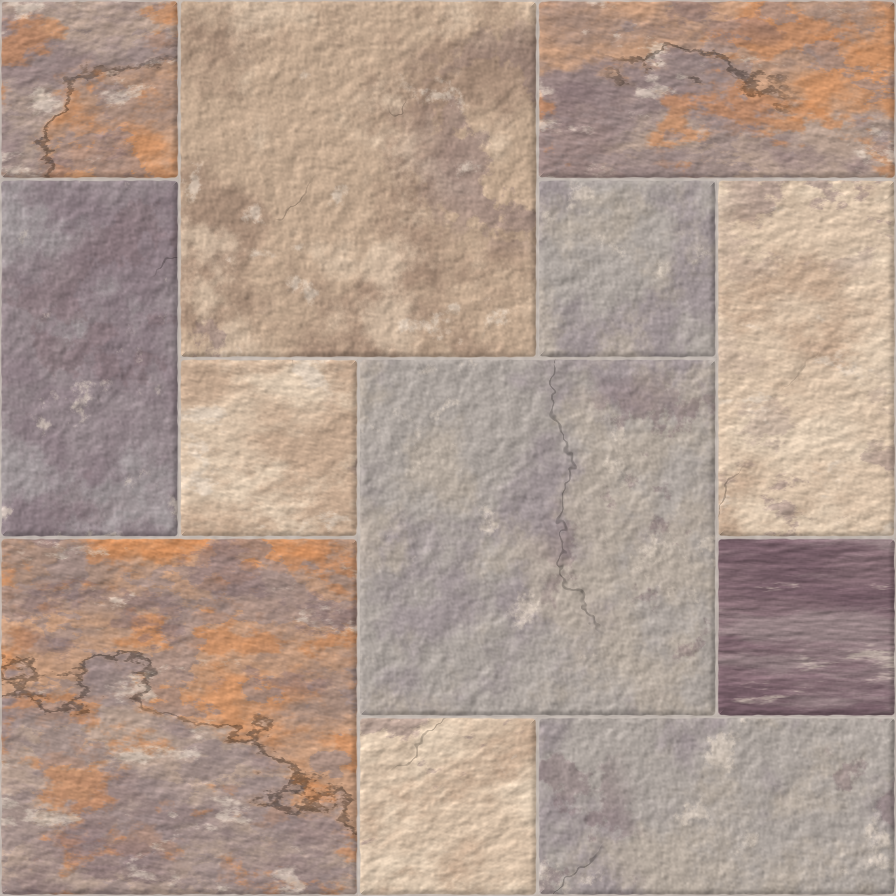
Give the GLSL for this texture, as a WebGL 2 fragment shader.

```glsl
#version 300 es
precision highp float;
// Slate paving on a five by five grid: unit squares and double squares interlock
// in a pinwheel lattice and are cut at the border. Each slab takes a stone kind,
// then layered noise adds stains, flecks, cracks and a relief lit from the upper left.
uniform vec2 u_resolution;
out vec4 fragColor;

const int RUST = 0, TAN = 1, CREAM = 2, GREY = 3, SLATE = 4, PLUM = 5;

// Stone kind of each grid cell, top row first
const int stoneMap[25] = int[25](
    RUST,  TAN,   TAN,   RUST, RUST,
    SLATE, TAN,   TAN,   GREY, CREAM,
    SLATE, CREAM, GREY,  GREY, CREAM,
    RUST,  RUST,  GREY,  GREY, PLUM,
    RUST,  RUST,  CREAM, GREY, GREY);

// Per stone kind: main tone, darker stain, paler stain
const vec3 mainTone[6] = vec3[6](
    vec3(.76, .60, .49), vec3(.75, .65, .56), vec3(.83, .74, .65),
    vec3(.67, .635, .61), vec3(.58, .53, .54), vec3(.51, .42, .44));
const vec3 darkTone[6] = vec3[6](
    vec3(.63, .53, .48), vec3(.63, .53, .46), vec3(.75, .64, .55),
    vec3(.61, .565, .57), vec3(.54, .48, .50), vec3(.45, .36, .39));
const vec3 paleTone[6] = vec3[6](
    vec3(.80, .56, .39), vec3(.83, .74, .65), vec3(.88, .80, .71),
    vec3(.71, .66, .61), vec3(.64, .61, .61), vec3(.60, .53, .53));

// Horizontal and vertical noise frequency, giving layered stones their grain
const vec2 grain[6] = vec2[6](vec2(.75, 1.4), vec2(1), vec2(.8, 1.3),
                              vec2(1), vec2(1), vec2(.4, 2.));

float hash(vec2 p) {
    vec3 h = fract(vec3(p.xyx) * .1031);
    h += dot(h, h.yzx + 33.33);
    return fract((h.x + h.y) * h.z);
}

float noise(vec2 p) {
    vec2 i = floor(p), f = fract(p);
    f = f * f * (3. - 2. * f);
    return mix(mix(hash(i), hash(i + vec2(1, 0)), f.x),
               mix(hash(i + vec2(0, 1)), hash(i + vec2(1)), f.x), f.y);
}

float fbm(vec2 p, int octaves) {
    float sum = 0., weight = 0., amplitude = 1.;
    for (int i = 0; i < octaves; i++) {
        sum += amplitude * noise(p);
        weight += amplitude;
        amplitude *= .62;
        p = mat2(.8, .6, -.6, .8) * p * 2.03 + 7.;
    }
    return sum / weight;
}

// Stone surface: fine pits over shallow ledges
float relief(vec2 q) {
    return fbm(q * 17., 3) + fbm(q * 5. + 40., 3) * 1.2;
}

float roundedBox(vec2 p, vec2 halfSize, float radius) {
    vec2 d = abs(p) - halfSize + radius;
    return length(max(d, 0.)) + min(max(d.x, d.y), 0.) - radius;
}

void main() {
    // Grid coordinates with y running down
    vec2 p = gl_FragCoord.xy / u_resolution * 5.;
    p.y = 5. - p.y;
    float pixel = 5. / u_resolution.y;

    // Pinwheel lattice: phase 0 is a unit square, 1 to 4 the quarters of a double one
    ivec2 cell = clamp(ivec2(floor(p)), 0, 4);
    int phase = (cell.y + 3 * cell.x) % 5;
    bool unitSlab = phase == 0;
    ivec2 quarter = unitSlab ? ivec2(0) : ivec2(phase < 3 ? 1 : 0, 1 - phase % 2);
    vec2 corner = vec2(cell - quarter);
    vec2 lo = max(corner, 0.), hi = min(corner + (unitSlab ? 1. : 2.), 5.);
    vec2 local = (p - lo) / (hi - lo);
    vec2 centred = p - (lo + hi) * .5, halfSize = (hi - lo) * .5;
    int kind = stoneMap[cell.y * 5 + cell.x];

    // Slab-own noise space, slightly turned except where the grain is strong
    float seed = hash(lo + 11.);
    float turn = kind == PLUM ? .02 : (seed - .4) * .5;
    mat2 spin = mat2(cos(turn), sin(turn), -sin(turn), cos(turn));
    vec2 q = spin * p * grain[kind] + lo * 17. + seed * 40.;

    // Broad stains
    float stain = fbm(q * 1.7, 7), bloom = fbm(q * 2.3 + 50., 7);
    vec3 color = mix(mainTone[kind], darkTone[kind], smoothstep(.44, .66, stain) * .9);
    color = mix(color, paleTone[kind], smoothstep(.46, .68, bloom) * .8);

    // One wandering hairline crack across each slab
    float lean = 1.2 + seed * 1.6;
    float crackLine = dot(centred, vec2(sin(lean), -cos(lean))) + (seed - .5) * .7
                    + (fbm(p * 2.2 + seed * 30., 5) - .5) * .45;
    float crack = smoothstep(.45, .65, noise(p * 1.9 + seed * 60.)) * .2;

    // Rusty slabs break into violet grey layers along a ragged seam
    if (kind == RUST) {
        float slope = unitSlab ? .75 - local.x * .6 - local.y * .6
                               : local.y - .35 * local.x - .38;
        float seam = slope + (fbm(q * 1.6 + 70., 7) - .5) * 1.1;
        vec3 layer = mix(vec3(.57, .50, .50), vec3(.69, .62, .58), smoothstep(.38, .62, bloom));
        color = mix(color, layer, smoothstep(-.03, .1, seam) * .85);
        float ore = smoothstep(.55, .66, fbm(q * 3.1 + 120., 6));
        color = mix(color, vec3(.80, .53, .34), ore * .55);
        float ash = smoothstep(.54, .6, fbm(q * 4.3 + 160., 6));
        color = mix(color, vec3(.60, .53, .52), ash * .6);
        crackLine = seam * .3;
        crack = .3 * smoothstep(.3, .6, noise(q * 1.3 + 30.));
    }

    // Violet flecks and a few chalky scuffs
    float cluster = smoothstep(.45, .7, noise(q * 1.1 + 15.));
    float fleck = smoothstep(.55, .64, fbm(q * 3.6 + 200., 6)) * cluster;
    color = mix(color, vec3(.51, .43, .44), fleck * .45);
    float scuff = smoothstep(.66, .78, fbm(q * 4. + 260., 6));
    color = mix(color, vec3(.87, .81, .75), scuff * .6);

    // Chiselled relief and cracks
    vec2 toShade = spin * vec2(.007) * grain[kind];
    float lit = relief(q + toShade) - relief(q - toShade);
    color *= 1. + lit * .42 + (noise(p * 85.) - .5) * .05;
    color *= 1. - crack * (1. - smoothstep(.002, .011, abs(crackLine)));

    // Worn bevel: bright toward the light, shaded on the far sides
    float edge = roundedBox(centred, halfSize - .009, .02) + (noise(p * 26.) - .5) * .006;
    vec2 inset = halfSize - abs(centred);
    float side = inset.x < inset.y ? sign(centred.x) : sign(centred.y);
    float bevel = smoothstep(-.04, -.004, edge);
    color *= 1. - bevel * (side > 0. ? .2 : -.05);

    // Pale joint
    vec3 joint = vec3(.77, .73, .70) * (.95 + .1 * noise(p * 30.));
    color = mix(color, joint, smoothstep(-pixel * .8, pixel * .8, edge) * .9);
    fragColor = vec4(clamp(color, 0., 1.), 1.);
}
```
